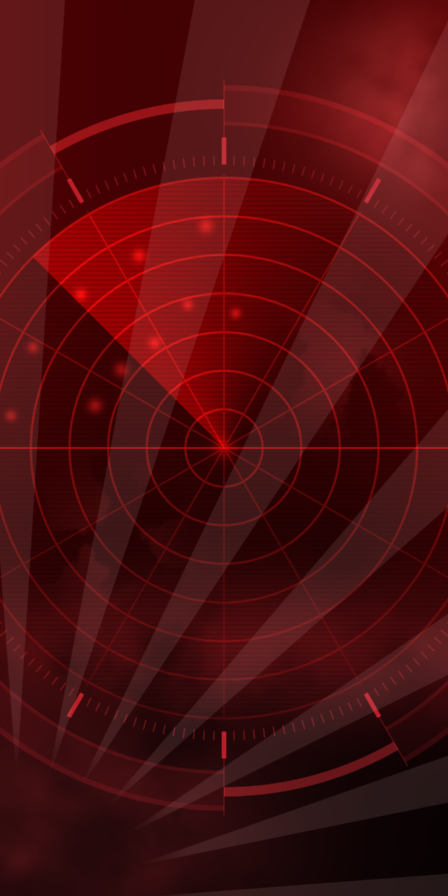
Reproduce this background procedurally as a Shadertoy shader.

```glsl
// A dark red radar scope with rings, ticks, a bright sweep and glowing blips,
// set in drifting smoke and crossed by a fan of pale beams from the lower left.
// Polar repeats draw the scope; sine-hash value noise shapes the smoke.

const float PI = 3.14159265;
const float RING_STEP = 0.0862;
const float SCOPE_RADIUS = 0.603;

float hash(vec2 p) {
    return fract(sin(dot(p, vec2(127.1, 311.7))) * 43758.5453);
}

float noise(vec2 p) {
    vec2 i = floor(p), f = fract(p);
    f = f * f * (3.0 - 2.0 * f);
    return mix(mix(hash(i), hash(i + vec2(1, 0)), f.x),
               mix(hash(i + vec2(0, 1)), hash(i + vec2(1, 1)), f.x), f.y);
}

float fbm(vec2 p) {
    float sum = 0.0, amp = 0.5;
    for (int i = 0; i < 5; i++) {
        sum += amp * noise(p);
        p = mat2(1.6, 1.2, -1.2, 1.6) * p + 3.7;
        amp *= 0.5;
    }
    return sum;
}

// Antialiased coverage of a signed distance
float fill(float d, float px) { return clamp(0.5 - d / px, 0.0, 1.0); }

// Coverage of the interval lo..hi
float band(float x, float lo, float hi, float px) {
    return fill(abs(x - 0.5 * (lo + hi)) - 0.5 * (hi - lo), px);
}

// Distance across the nearest of the spokes repeated every "period" radians
float spokeDist(float angle, float r, float period) {
    float a = mod(angle + 0.5 * period, period) - 0.5 * period;
    return abs(sin(a)) * r;
}

float glow(vec2 p, vec2 center, vec2 size) {
    vec2 d = (p - center) / size;
    return exp(-dot(d, d));
}

vec3 backdrop(vec2 p) {
    float lift = smoothstep(-0.9, 0.5, p.y);
    vec3 col = mix(vec3(0.025, 0.005, 0.008), vec3(0.26, 0.005, 0.01), lift);
    col.r += 0.07 * smoothstep(0.2, 0.6, abs(p.x)) * smoothstep(-0.7, -0.2, p.y);
    float n = fbm(p * 3.5 + 8.0);
    float wisps = smoothstep(0.25, 0.7, n);
    float lowSmoke = glow(p, vec2(-0.42, -0.88), vec2(0.48, 0.26));
    float midSmoke = glow(p, vec2(0.05, -0.45), vec2(0.75, 0.15));
    float topSmoke = glow(p, vec2(0.46, 0.77), vec2(0.24, 0.19));
    col += vec3(0.30, 0.07, 0.08) * lowSmoke * (0.45 + 0.65 * wisps);
    col += vec3(0.26, 0.05, 0.06) * midSmoke * wisps;
    col += vec3(0.32, 0.15, 0.15) * topSmoke * (0.3 + 0.9 * wisps);
    return col;
}

// Bright leading edge 45 degrees left of vertical, fading clockwise
float sweep(float angle, float r, float px) {
    float edge = fill((angle - 0.25 * PI) * r, px);
    float trail = smoothstep(-0.9, 0.8, angle);
    return edge * trail * fill(r - SCOPE_RADIUS, px);
}

float scopeLines(float r, float angle, float px) {
    float k = clamp(round(r / RING_STEP), 1.0, 7.0);
    float rings = fill(abs(r - k * RING_STEP) - 0.0025, px);
    float spokes = fill(spokeDist(angle, r, PI / 6.0) - 0.0018, px);
    return max(rings, spokes * 0.75) * fill(r - 0.61, px);
}

float blips(vec2 p) {
    float sum = 0.0;
    for (int i = 0; i < 10; i++) {
        float k = float(i);
        float h = hash(vec2(k, 4.0));
        float a = radians(-5.0 + 9.6 * k);
        float r = mix(0.31, 0.48, mod(k, 2.0)) + 0.06 * (h - 0.5);
        float size = mix(0.011, 0.021, hash(vec2(k, 9.0)));
        sum += glow(p, r * vec2(-sin(a), cos(a)), vec2(size));
    }
    return sum;
}

// Seven tapered beams, 15 degrees apart, each starting at a point
float beams(vec2 p, float px) {
    vec2 q = p - vec2(-0.461, -1.005);
    float sum = 0.0;
    for (int i = 0; i < 7; i++) {
        float a = radians(0.4 + 15.0 * float(i));
        vec2 axis = vec2(cos(a), sin(a));
        float along = dot(q, axis) - 0.266;
        float across = abs(dot(q, vec2(-axis.y, axis.x)));
        sum += fill(across - 0.069 * along, px) * smoothstep(0.0, 0.15, along);
    }
    return min(sum, 1.0);
}

void mainImage(out vec4 fragColor, in vec2 fragCoord) {
    float px = 1.5 / iResolution.x;
    vec2 p = (fragCoord - 0.5 * iResolution.xy) / iResolution.x;
    float r = length(p), angle = atan(-p.x, p.y);
    vec3 col = backdrop(p);

    // Scope: sweep, land patches, scanlines, grid
    float inside = fill(r - SCOPE_RADIUS, px);
    float fade = mix(0.45, 1.0, smoothstep(-0.5, 0.1, p.y));
    col += vec3(0.37, 0.0, 0.0) * sweep(angle, r, px);
    float land = glow(p, vec2(0.27, 0.18), vec2(0.13)) + glow(p, vec2(-0.25, -0.2), vec2(0.13));
    col += vec3(0.12, 0.03, 0.03) * land * smoothstep(0.45, 0.55, fbm(p * 9.0));
    col *= 1.0 - 0.14 * inside * (0.5 + 0.5 * cos(2.0 * PI * p.y / 0.0104));
    col += vec3(0.30, 0.03, 0.03) * scopeLines(r, angle, px) * fade;
    col += vec3(0.32, 0.02, 0.03) * fill(abs(p.y) - 0.002, px);
    col += vec3(0.25, 0.0, 0.0) * glow(p, vec2(0.0), vec2(0.025));
    col += vec3(0.38, 0.05, 0.05) * blips(p);

    // Tick scale
    float minor = band(r, 0.632, 0.653, px) * fill(spokeDist(angle, r, PI / 90.0) - 0.0014, px);
    float major = band(r, 0.633, 0.693, px) * fill(spokeDist(angle, r, PI / 6.0) - 0.005, px);
    major *= step(0.5, abs(p.y) / r);
    col = mix(col, vec3(0.62, 0.12, 0.13), 0.6 * minor);
    col = mix(col, vec3(0.78, 0.13, 0.17), 0.9 * major);

    // Outer arcs, repeated by a half turn
    vec2 q = p.y < 0.0 ? -p : p;
    float turn = atan(-q.x, q.y);
    float span = band(turn, 0.0, PI / 6.0, px);
    float stops = fill(min(abs(turn), abs(turn - PI / 6.0)) * r - 0.0012, px);
    float rims = band(r, 0.72, 0.728, px) + band(r, 0.798, 0.81, px);
    col += vec3(0.09, 0.015, 0.02) * (1.0 - span) * (band(r, 0.72, 0.81, px) * 0.5 + rims);
    col += vec3(0.33, 0.07, 0.08) * span * band(r, 0.757, 0.778, px);
    col += vec3(0.25, 0.04, 0.05) * stops * band(r, 0.69, 0.82, px);

    // Pale beams over everything
    col = mix(col, vec3(0.88, 0.66, 0.66), 0.13 * beams(p, px));
    fragColor = vec4(clamp(col, 0.0, 1.0), 1.0);
}
```
